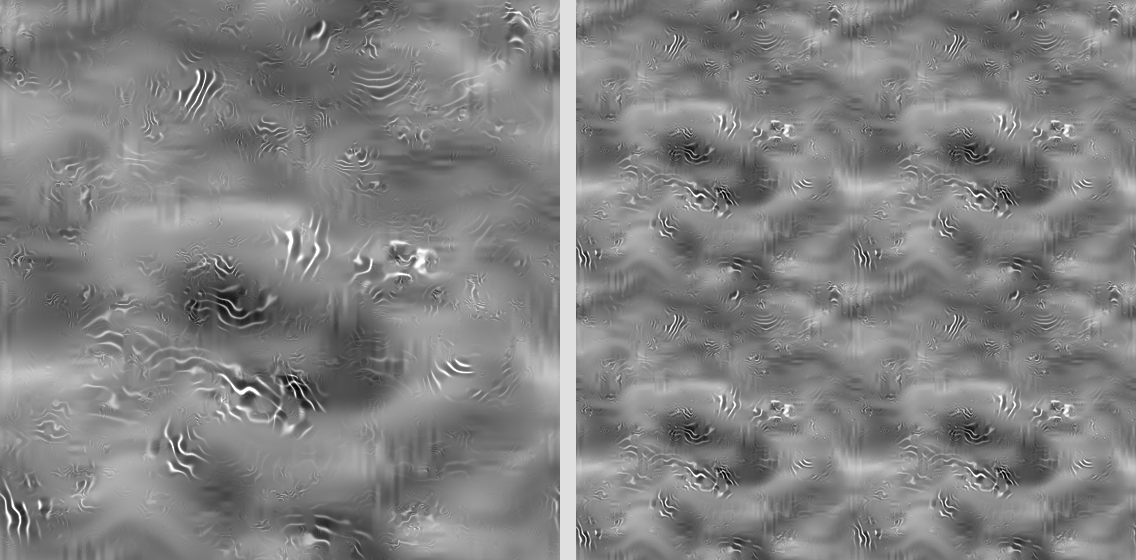
Left: one tile. Right: repeated 2 by 2.
Write a Shadertoy shader that draws this texture map.

```glsl
// Tiling grey height map: soft horizontal clouds broken by patches of sharp, curling wrinkles.

#define MEAN_GREY    0.515
#define CLOUD_GAIN   0.32
#define CLOUD_WARP   0.06
#define FOLD_GAIN    1.5
#define WRINKLE_GAIN 0.80
#define RIPPLE_GAIN  0.50
#define CURL         2.0
#define ARC          1.3
#define THREAD_GAIN  0.16

const float HALF_PI = 1.570796;
const float TAU = 6.283185;

vec3 hash3(vec2 cell, float seed) {
    vec3 p = fract(vec3(cell.xyx + seed * 17.3) * vec3(0.1031, 0.1030, 0.0973));
    p += dot(p, p.yxz + 33.33);
    return fract((p.xxy + p.yzz) * p.zyx);
}

// Smooth value noise that wraps after a whole number of cells
float noise(vec2 uv, vec2 period, float seed) {
    vec2 p = uv * period;
    vec2 i = floor(p);
    vec2 f = p - i;
    f = f * f * f * (f * (f * 6.0 - 15.0) + 10.0);
    vec2 lo = mod(i, period);
    vec2 hi = mod(i + 1.0, period);
    float a = hash3(lo, seed).x;
    float b = hash3(vec2(hi.x, lo.y), seed).x;
    float c = hash3(vec2(lo.x, hi.y), seed).x;
    float d = hash3(hi, seed).x;
    return mix(mix(a, b, f.x), mix(c, d, f.x), f.y);
}

// Broad clouds, stretched sideways
float clouds(vec2 uv) {
    vec2 bend = vec2(noise(uv, vec2(7.0, 9.0), 1.0), noise(uv, vec2(8.0, 7.0), 2.0)) - 0.5;
    vec2 p = uv + CLOUD_WARP * bend;
    float sum = 0.85 * (noise(p, vec2(5.0, 9.0), 3.0) - 0.5);
    sum += 0.70 * (noise(p, vec2(8.0, 15.0), 4.0) - 0.5);
    sum += 0.35 * (noise(p, vec2(15.0, 33.0), 5.0) - 0.5);
    return sum;
}

// One scattered patch per cell, filled with bent crests.
// Higher rarity leaves fewer strong patches; higher sharpness thins the crests.
float wrinkles(vec2 uv, float cells, float waves, float rarity, float sharpness, float seed) {
    vec2 p = uv * cells;
    vec2 home = floor(p);
    float curl = CURL * (noise(uv, vec2(cells * 2.0), seed + 1.0) - 0.5)
               + 0.45 * CURL * (noise(uv, vec2(cells * 5.0), seed + 2.0) - 0.5);
    vec2 torn = uv + 0.12 * vec2(curl, -curl) / cells;
    float breaks = smoothstep(0.25, 0.75, noise(torn, vec2(cells * 5.0), seed + 3.0));
    float meanCrest = inversesqrt(6.2 * sharpness - 1.6);
    float sum = 0.0;
    for (int y = -1; y <= 1; y++)
    for (int x = -1; x <= 1; x++) {
        vec2 cell = home + vec2(x, y);
        vec2 id = mod(cell, cells);
        vec3 place = hash3(id, seed + 4.0);
        vec3 shape = hash3(id, seed + 5.0);
        vec2 d = p - cell - 0.5 - 0.6 * (place.xy - 0.5);

        // Crests run mostly level or upright; level patches are longer
        bool upright = shape.x < 0.5;
        float angle = (upright ? HALF_PI : 0.0) + 1.0 * (shape.y - 0.5);
        float c = cos(angle), s = sin(angle);
        d = vec2(c * d.x + s * d.y, c * d.y - s * d.x);
        vec2 radius = upright ? vec2(0.60, 0.55) : vec2(0.90, 0.50);
        vec2 q = d / radius;
        float fade = max(0.0, 1.0 - dot(q, q));

        // Bow each set of crests into arcs
        float across = d.y + ARC * (2.0 * shape.z - 1.0) * d.x * d.x;
        float phase = across * waves * mix(0.75, 1.25, place.y) + curl + place.x;
        float crest = exp(sharpness * (sin(TAU * phase) - 1.0)) - meanCrest;
        sum += pow(place.z, rarity) * fade * fade * crest;
    }
    return sum * breaks;
}

// Faint short threads that come and go
float threads(vec2 uv) {
    float upright = noise(uv, vec2(120.0, 26.0), 40.0) - 0.5;
    float level = noise(uv, vec2(24.0, 110.0), 41.0) - 0.5;
    float side = noise(uv, vec2(13.0, 11.0), 42.0);
    return upright * smoothstep(0.6, 0.95, side) + level * smoothstep(0.4, 0.05, side);
}

void mainImage(out vec4 fragColor, in vec2 fragCoord) {
    vec2 uv = fragCoord / iResolution.xy;
    float grey = MEAN_GREY + CLOUD_GAIN * clouds(uv);

    // Calm and rough regions
    float rough = smoothstep(0.25, 0.75, noise(uv, vec2(8.0, 9.0), 7.0));

    // Three sizes of wrinkle, from rare folds to fine ripples
    grey += FOLD_GAIN * wrinkles(uv, 8.0, 5.5, 6.0, 2.8, 10.0);
    grey += WRINKLE_GAIN * mix(0.25, 1.0, rough) * wrinkles(uv, 16.0, 4.5, 4.0, 2.0, 20.0);
    grey += RIPPLE_GAIN * mix(0.25, 1.0, rough) * wrinkles(uv, 29.0, 3.8, 3.0, 1.2, 30.0);
    grey += THREAD_GAIN * threads(uv);

    fragColor = vec4(vec3(clamp(grey, 0.0, 1.0)), 1.0);
}
```
